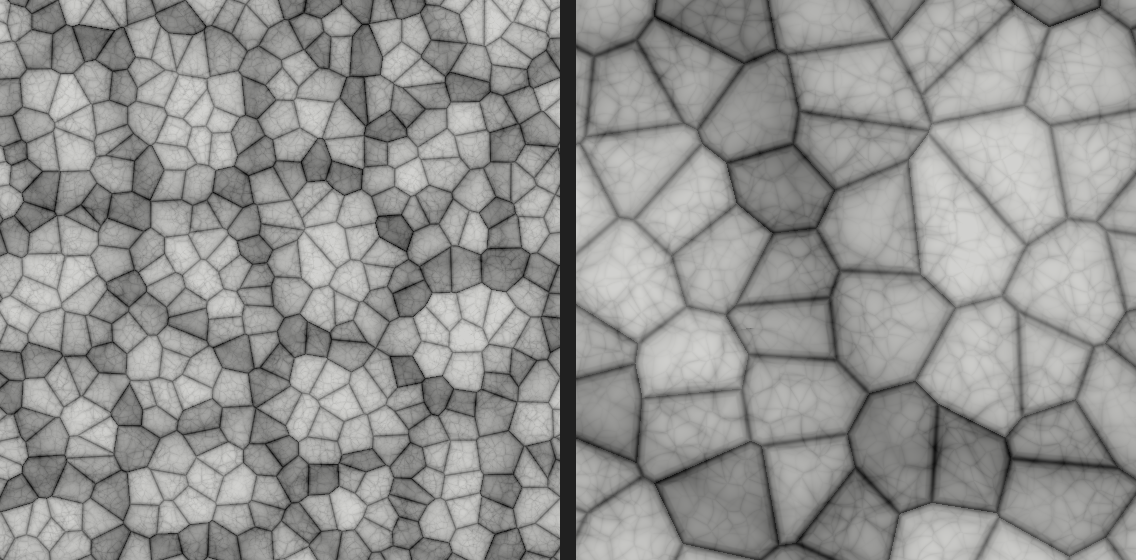
Left: the whole. Right: its middle third, enlarged.
Give the GLSL for this texture, as a Shadertoy shader.

```glsl
// Grey cellular membrane: straight-walled cells inside a broad, shadowy network,
// with faint wispy veins. Every layer is cellular noise measured by its exact
// distance to the nearest wall; layered sines bend the broad and fine layers.

const float BROAD_CELLS = 4.6;
const float WALL_CELLS = 18.5;
const float CORE_WIDTH = 0.0016;
const float RIM_WIDTH = 0.0050;
const vec3 GREY_TINT = vec3(1.0, 1.0, 0.988);

vec2 hash2(vec2 cell, float seed) {
    vec3 h = fract(vec3(cell.xyx + seed * 7.31) * vec3(0.1031, 0.1030, 0.0973));
    h += dot(h, h.yzx + 33.33);
    return fract((h.xx + h.yz) * h.zy);
}

// Layered sines used to bend straight walls
vec2 bend(vec2 p, float frequency, float amount) {
    vec2 q = p * frequency;
    vec2 wave = sin(q.yx + vec2(0.7, 2.1));
    wave += 0.5 * sin(q.yx * 2.3 + q * 1.1 + vec2(3.4, 1.2));
    return p + amount * wave;
}

// Returns the owning cell's centre (xy) and the distance to its wall (z),
// both in canvas units
vec3 cellular(vec2 p, float cells, float seed) {
    vec2 q = p * cells;
    vec2 base = floor(q);
    vec2 f = fract(q);
    vec2 nearestCell = vec2(0.0);
    vec2 toNearest = vec2(0.0);
    float nearest = 9.0;
    for (int y = -1; y <= 1; y++)
    for (int x = -1; x <= 1; x++) {
        vec2 offset = vec2(x, y);
        vec2 r = offset + hash2(base + offset, seed) - f;
        float d = dot(r, r);
        if (d < nearest) {
            nearest = d;
            nearestCell = offset;
            toNearest = r;
        }
    }
    float wall = 9.0;
    for (int y = -2; y <= 2; y++)
    for (int x = -2; x <= 2; x++) {
        vec2 offset = nearestCell + vec2(x, y);
        vec2 r = offset + hash2(base + offset, seed) - f;
        vec2 across = r - toNearest;
        if (dot(across, across) > 0.00001)
            wall = min(wall, dot(0.5 * (toNearest + r), normalize(across)));
    }
    return vec3(q + toNearest, wall) / cells;
}

// 0 on the broad shadow network, rising to 1 inside its cells
float broadLight(vec2 p) {
    float d = cellular(bend(p, 17.0, 0.008), BROAD_CELLS, 3.0).z;
    return 1.0 - exp(-d / 0.03);
}

// Soft thin veins that fade in and out
float veins(vec2 p, float cells, float seed) {
    vec2 q = bend(p + seed * 0.37, cells * 1.3, 0.16 / cells);
    float d = cellular(q, cells, seed).z;
    float fade = 0.65 + 0.35 * sin(q.x * cells * 0.9 + 2.0 * sin(q.y * cells * 0.7));
    return fade * exp(-d * cells / 0.09);
}

void mainImage(out vec4 fragColor, in vec2 fragCoord) {
    vec2 p = fragCoord / iResolution.y;

    // Cell walls, and light shared across each whole cell
    vec3 cell = cellular(p, WALL_CELLS, 11.0);
    float light = mix(broadLight(p), broadLight(cell.xy), 0.6);
    float cellVariation = hash2(floor(cell.xy * 997.0), 5.0).x - 0.5;

    // Broad shading with a soft falloff towards each wall
    float tone = 0.335 + 0.37 * light + 0.06 * cellVariation;
    tone += 0.16 * (1.0 - exp(-cell.z / 0.009));

    // Fine veins at three sizes
    tone -= 0.085 * veins(p, 37.0, 17.0);
    tone -= 0.075 * veins(p.yx, 59.0, 23.0);
    tone -= 0.055 * veins(p, 93.0, 31.0);

    // Dark wall core within a paler rim, heavier in the shadows
    float core = exp(-pow(cell.z / CORE_WIDTH, 2.0));
    float rim = 1.0 - smoothstep(RIM_WIDTH * 0.72, RIM_WIDTH, cell.z);
    tone -= (0.17 * core + 0.04 * rim) * (1.25 - 0.4 * light);

    fragColor = vec4(clamp(tone, 0.06, 0.82) * GREY_TINT, 1.0);
}
```
